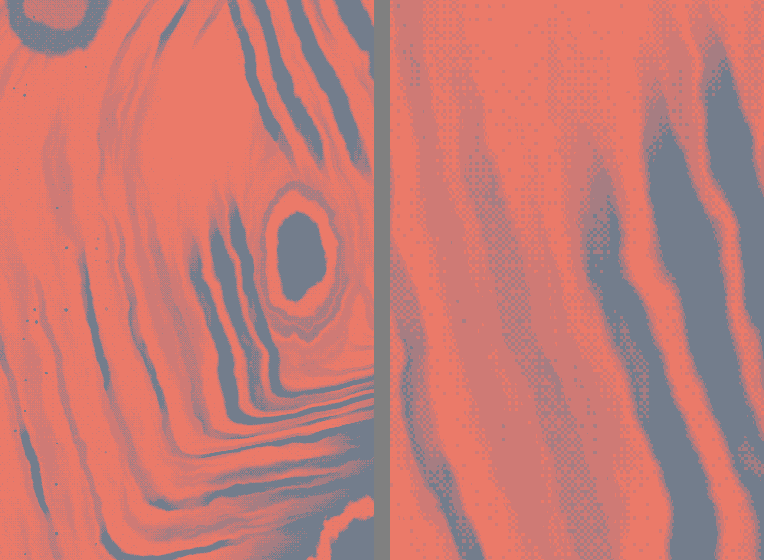
Left: the whole. Right: its middle third, enlarged.
A Shadertoy shader for this texture:

```glsl
// Marbled paint in coral and slate: hooked streaks, a dark eye and a grainy dither.

const vec3 INKS[4] = vec3[4](
    vec3(0.92, 0.48, 0.41), vec3(0.81, 0.48, 0.46),
    vec3(0.65, 0.49, 0.51), vec3(0.45, 0.49, 0.55));
const vec2 EYE = vec2(0.533, 0.54);
const float GRAIN_ROWS = 512.0;

float hash(vec2 p) {
    return fract(sin(dot(p, vec2(127.1, 311.7))) * 43758.5453);
}

float noise(vec2 p) {
    vec2 i = floor(p), f = fract(p);
    f = f * f * (3.0 - 2.0 * f);
    return mix(mix(hash(i), hash(i + vec2(1, 0)), f.x),
               mix(hash(i + vec2(0, 1)), hash(i + vec2(1, 1)), f.x), f.y);
}

float fbm(vec2 p) {
    float sum = 0.0, gain = 0.53;
    for (int i = 0; i < 4; i++) {
        sum += gain * noise(p);
        p = p * 2.03 + 17.3;
        gain *= 0.5;
    }
    return sum;
}

float smoothMax(float a, float b, float k) {
    float h = max(k - abs(a - b), 0.0) / k;
    return max(a, b) + h * h * k * 0.25;
}

// Soft band around across = 0 that tapers at both ends.
float streak(float across, float along, float width, float from, float to) {
    float taper = smoothstep(from, from + 0.12, along) * (1.0 - smoothstep(to - 0.12, to, along));
    return taper * (1.0 - smoothstep(0.45, 1.0, abs(across) / (width * (0.4 + 0.6 * taper))));
}

// Fine veins drawn out along the flow.
float veins(float across, float along) {
    return smoothstep(0.42, 0.78, fbm(vec2(across * 48.0, along * 5.0)));
}

// Sparse round droplets on a jittered grid.
float specks(vec2 p, float cells, float share) {
    vec2 id = floor(p * cells);
    vec2 offset = fract(p * cells) - 0.3 - 0.4 * vec2(hash(id), hash(id + 7.0));
    float radius = 0.08 + 0.16 * hash(id + 3.0);
    return step(1.0 - share, hash(id + 11.0)) * (1.0 - smoothstep(radius * 0.6, radius, length(offset)));
}

// Flow coordinates: x runs across the nested hooks, y runs along them.
vec2 hookFlow(vec2 p) {
    vec2 d = p - EYE;
    float lift = max(p.y - 0.65, 0.0);
    d.x -= 1.6 * lift * lift;
    float leftArm = dot(d, vec2(-0.97, -0.25));
    float lowerArm = dot(d, vec2(0.23, -0.97));
    float squeezed = lowerArm + 2.0 * min(lowerArm - 0.31, 0.0);
    return vec2(smoothMax(leftArm, squeezed, 0.1), lowerArm - leftArm);
}

float bayer2(vec2 c) {
    c = floor(c);
    return fract(c.x * 0.5 + c.y * c.y * 0.75);
}

// Amount of slate ink, 0 to 1.
float slateTone(vec2 p) {
    float swell = fbm(p * 5.0) - 0.5;
    float ripple = fbm(p * vec2(38.0, 30.0) + 5.0) - 0.5;
    vec2 flow = hookFlow(p);
    flow.x += 0.05 * swell + 0.012 * ripple;
    float slant = p.x + 0.4 * (p.y - 1.0) + 0.05 * swell + 0.014 * ripple;
    float eye = length((p - EYE) / vec2(0.04, 0.072)) + 0.9 * swell + 0.5 * ripple;

    // Veined haze following the local flow
    float upperRight = smoothstep(0.36, 0.44, slant) * smoothstep(0.58, 0.7, p.y);
    float nearEye = 1.0 - smoothstep(2.0, 3.6, eye);
    float lower = smoothstep(0.27, 0.36, flow.x) * smoothstep(-0.15, 0.15, flow.y);
    float rightSide = smoothstep(0.42, 0.56, p.x) * (1.0 - smoothstep(0.6, 0.75, p.y));
    float haze = veins(flow.x, flow.y);
    haze = mix(haze, veins(eye * 0.045, p.y * 0.8), nearEye);
    haze = mix(haze, veins(slant, p.y), upperRight);
    float strength = 0.32 + 0.4 * lower + 0.3 * rightSide + 0.4 * upperRight + 0.6 * swell;
    float clearing = length((p - vec2(0.36, 0.81)) / vec2(0.1, 0.17));
    float paleness = smoothstep(0.6, 1.3, clearing);
    float tone = (0.05 + strength * haze) * paleness;

    // Hooked streaks, wide inside and thin outside
    float body = 0.5 + 0.75 * smoothstep(0.35, 0.65, fbm(vec2(flow.x * 22.0, flow.y * 7.0) + 9.0));
    for (int i = 0; i < 8; i++) {
        float n = float(i), r = hash(vec2(n, 4.0));
        float centre = 0.10 + 0.036 * n + 0.004 * n * n;
        float width = mix(0.019, 0.009, n / 7.0) * (0.8 + 0.5 * r);
        tone = max(tone, body * streak(flow.x - centre, flow.y, width, -0.3 - 0.05 * n + 0.08 * r, 0.42 + 0.1 * n));
    }
    // Short strands hanging from the top edge
    for (int i = 0; i < 3; i++) {
        float n = float(i);
        tone = max(tone, 0.8 * body * streak(flow.x - 0.19 - 0.063 * n, flow.y, 0.011, -1.3, -0.6 - 0.02 * n));
    }
    // Slanted bands in the upper right
    for (int i = 0; i < 4; i++) {
        float n = float(i);
        float centre = 0.40 + 0.035 * n + 0.013 * n * n;
        tone = max(tone, (body + 0.3) * streak(slant - centre, 1.0 - p.y, 0.013 + 0.005 * n, -0.2, 0.36));
    }

    // Dark eye inside a clear rim
    tone *= 1.0 - 0.85 * (1.0 - smoothstep(1.25, 1.5, eye));
    tone = max(tone, 1.0 - smoothstep(0.9, 1.08, eye));
    tone = max(tone, 0.6 * streak(eye - 1.65, 0.0, 0.2, -1.0, 1.0));

    // Lobe at the upper left
    float lobe = length(p - vec2(0.09, 0.995)) + 0.06 * swell + 0.03 * ripple;
    tone = max(tone, 0.95 * streak(lobe - 0.072, 0.0, 0.03, -1.0, 1.0));
    tone = max(tone, 0.45 * (1.0 - smoothstep(0.05, 0.08, lobe)));

    // Feathered mass at the lower right, cut by a bright rimmed blob
    float mass = dot(p - vec2(0.667, 0.27), vec2(0.75, -0.66)) + 0.1 * swell + 0.07 * (haze - 0.4);
    tone = max(tone, smoothstep(-0.1, 0.035, mass));
    float blob = length(p - vec2(0.675, 0.0)) + 0.07 * swell + 0.05 * ripple;
    tone *= 1.0 - 0.95 * streak(blob - 0.088, 0.0, 0.02, -1.0, 1.0);

    // Droplets on the left
    float leftSide = 1.0 - smoothstep(0.1, 0.3, p.x);
    return clamp(max(tone, leftSide * specks(p, 55.0, 0.06)), 0.0, 1.0);
}

void mainImage(out vec4 fragColor, in vec2 fragCoord) {
    vec2 p = fragCoord / iResolution.y;
    vec2 cell = floor(p * GRAIN_ROWS);
    float dither = bayer2(cell) + 0.25 * bayer2(cell * 0.5);
    dither = mix(dither, hash(cell), 0.25);
    int level = int(clamp(floor(slateTone(p) * 3.0 + dither), 0.0, 3.0));
    fragColor = vec4(INKS[level], 1.0);
}
```
